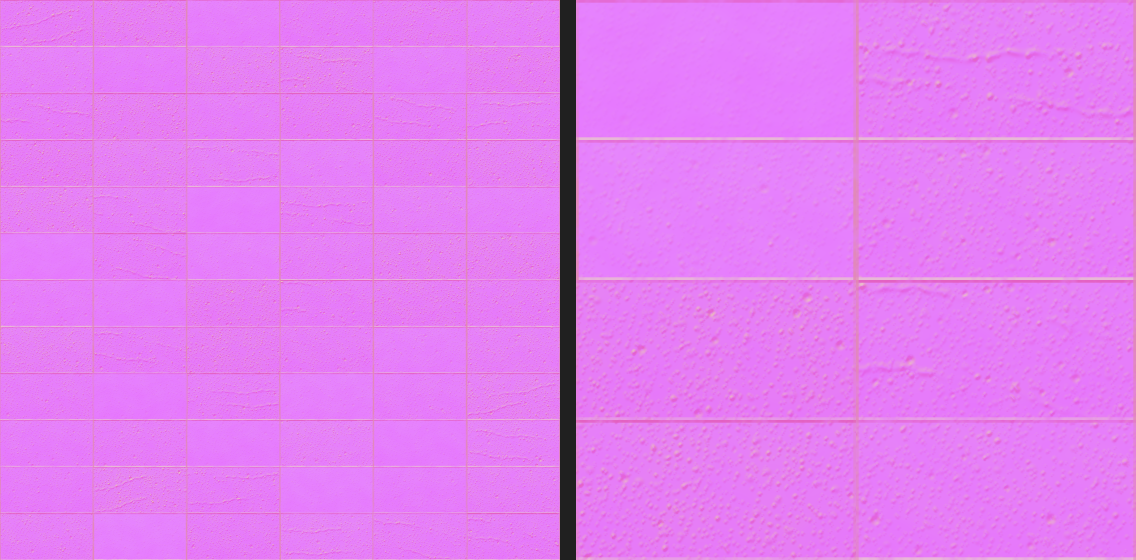
Left: the whole. Right: its middle third, enlarged.
This texture map is drawn by a Shadertoy shader. Its source:

```glsl
#define GRID vec2(6.0, 12.0)
#define BASE_COLOR vec3(0.90, 0.498, 0.996)
#define SHADE_COLOR vec3(0.89, 0.37, 0.74)
#define LIGHT_COLOR vec3(0.91, 0.72, 0.84)
#define SIDE_COLOR vec3(0.88, 0.54, 0.70)
#define JOINT_WIDTH 0.019
#define GRAIN_HEIGHT 0.012
#define PIT_HEIGHT 0.040
#define VEIN_HEIGHT 0.022
#define VEIN_SHARE 0.34
#define RELIEF_STEP 0.011

float hash(vec2 p) {
    vec3 q = fract(vec3(p.xyx) * 0.1031);
    q += dot(q, q.yzx + 33.33);
    return fract((q.x + q.y) * q.z);
}

// Rounded bumps, one kept inside each occupied cell
float bumps(vec2 p, float density, float seed) {
    vec2 cell = floor(p) + seed + 200.0;
    vec2 center = 0.35 + 0.3 * vec2(hash(cell + 3.1), hash(cell + 7.7));
    float radius = mix(0.18, 0.35, hash(cell + 11.3));
    float present = step(hash(cell + 19.9), density);
    return present * radius * 3.0 * smoothstep(radius, 0.0, length(fract(p) - center));
}

float waves(float x, float phase) {
    return 0.5 * sin(3.1 * x + phase) + 0.3 * sin(7.3 * x + phase * 2.3)
         + 0.2 * sin(23.0 * x + phase * 3.7);
}

// Soft uneven face, layered from warped sines
float undulation(vec2 p, float phase) {
    vec2 q = p + 0.12 * sin(p.yx * 5.0 + phase);
    return 0.6 * sin(3.0 * q.x + 8.0 * q.y + phase) * sin(5.0 * q.x - 4.0 * q.y + phase * 2.0)
         + 0.4 * sin(11.0 * q.x + 17.0 * q.y + phase * 3.0) * sin(9.0 * q.x - 21.0 * q.y);
}

// Surface height in one tile; p spans 2 by 1
float tileHeight(vec2 p, vec2 tile, float rough, float veined) {
    float seed = floor(hash(tile + 5.0) * 90.0);
    vec2 turned = mat2(0.8, 0.6, -0.6, 0.8) * p;
    vec2 streaked = mat2(0.97, 0.24, -0.24, 0.97) * p * vec2(0.8, 1.0);
    float height = GRAIN_HEIGHT * rough * (bumps(turned * 15.0, 0.7, seed)
                 + bumps(streaked * 20.0, 0.75, seed + 31.0)
                 + bumps(streaked.yx * 10.0, 0.35, seed + 43.0));

    // Long thin veins that wander across the tile
    float nearVein = 0.0;
    float tilt = (hash(tile + 41.0) - 0.5) * 0.55;
    for (int i = 0; i < 2; i++) {
        float phase = 6.283 * hash(tile + 13.0 * float(i) + 2.0);
        float middle = 0.27 + 0.45 * float(i) + 0.1 * sin(phase * 5.0);
        float wander = 0.06 * sin(2.4 * p.x + phase) + 0.016 * sin(9.0 * p.x + phase * 3.0)
                     + 0.008 * sin(31.0 * p.x + phase * 7.0);
        float offset = p.y - middle - tilt * (p.x - 1.0) - wander;
        float broken = smoothstep(-0.6, 0.5, waves(p.x * 0.9, phase + 2.0));
        float ragged = 0.7 + 0.3 * sin(p.x * 43.0 + phase);
        float profile = exp(-offset * offset / 0.0005);
        height += VEIN_HEIGHT * veined * broken * ragged * profile;
        nearVein = max(nearVein, exp(-offset * offset / 0.014));
    }

    // Sparse pits everywhere, raised grit near the veins
    float pitStrength = rough * mix(0.75, 1.0, nearVein * veined);
    height -= PIT_HEIGHT * pitStrength * bumps(turned * 8.0, 0.08, seed + 57.0);
    height += PIT_HEIGHT * 0.55 * rough * bumps(turned.yx * 12.0, 0.12, seed + 67.0);
    height += PIT_HEIGHT * 0.7 * veined * nearVein * bumps(p * 11.0, 0.28, seed + 73.0);
    return height;
}

// Coverage of an edge line, worn unevenly along its length
float edgeLine(float dist, float along, float pixel, vec2 seed) {
    float wear = 0.85 + 0.4 * waves(along * 3.7, 6.283 * hash(seed));
    float strength = mix(0.4, 1.2, hash(seed + 9.0)) * clamp(wear, 0.0, 1.0);
    float soft = 0.6 * pixel;
    float line = 1.0 - smoothstep(JOINT_WIDTH - soft, JOINT_WIDTH + soft, dist);
    return min(strength, 1.0) * line;
}

void mainImage(out vec4 fragColor, in vec2 fragCoord) {
    vec2 grid = fragCoord / iResolution.xy * GRID;
    vec2 tile = floor(grid) + 17.0;
    vec2 p = fract(grid) * vec2(2.0, 1.0);
    float pixel = GRID.y / iResolution.y;

    // Finish of this tile: smooth, grainy or veined
    float veined = step(hash(tile + 23.0), VEIN_SHARE);
    float finish = hash(tile + 61.0);
    float rough = max(mix(0.18, 1.15, finish), 0.8 * veined);
    float face = undulation(p, 40.0 * finish);
    rough *= 1.0 + 0.3 * face;

    // Relief slope shifts green and reduces blue
    vec2 stepX = vec2(RELIEF_STEP, 0.0);
    vec2 stepY = stepX.yx;
    vec2 slope = vec2(
        tileHeight(p + stepX, tile, rough, veined) - tileHeight(p - stepX, tile, rough, veined),
        tileHeight(p + stepY, tile, rough, veined) - tileHeight(p - stepY, tile, rough, veined)
    ) / (2.0 * RELIEF_STEP);
    float facing = clamp(dot(slope, vec2(0.45, -0.9)), -0.7, 1.6);
    float steepness = min(length(slope), 1.5);

    vec3 color = BASE_COLOR;
    color.g += 0.022 * (hash(tile + 83.0) - 0.5) + 0.026 * (p.y - 0.5) + 0.014 * face;
    color.b -= 0.022 * rough * rough;
    color += vec3(0.01, 0.14, 0.0) * facing;
    color.b -= 0.12 * steepness;

    // Bevelled joints: pale foot, dark head, warm sides
    float foot = edgeLine(p.y, p.x, pixel, tile + 101.0);
    float head = edgeLine(1.0 - p.y, p.x, pixel, tile + 113.0);
    float side = edgeLine(min(p.x, 2.0 - p.x), p.y, pixel, tile + 127.0);
    color = mix(color, LIGHT_COLOR, foot);
    color = mix(color, SHADE_COLOR, 0.9 * head);
    color = mix(color, SIDE_COLOR, 0.9 * side);

    fragColor = vec4(clamp(color, 0.0, 1.0), 1.0);
}
```
